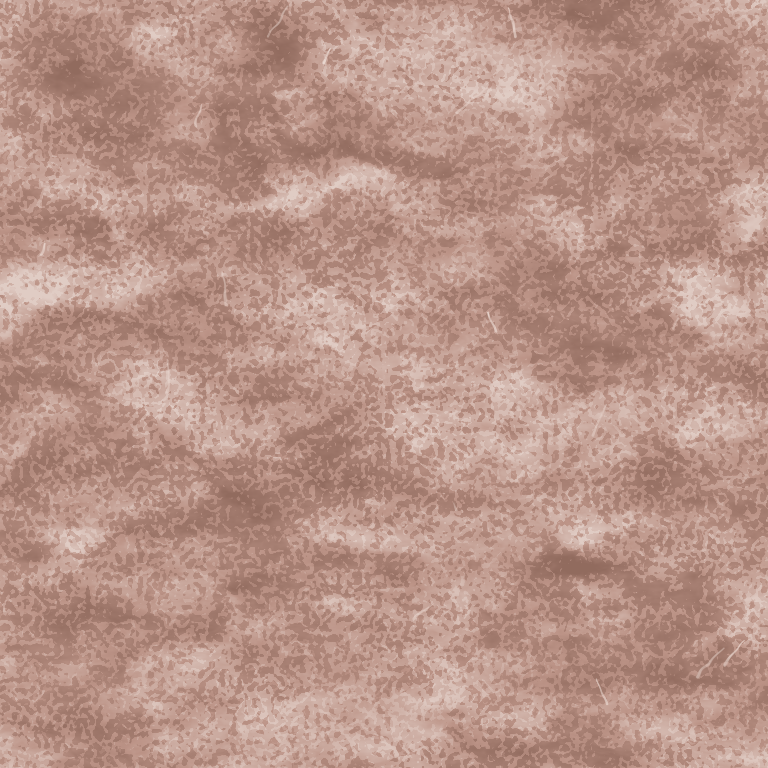
A WebGL 1 fragment shader for this texture:

```glsl
precision highp float;
// Dusty rose mottled stone: drifting horizontal clouds, crisp wormy grain and a few pale scratches.
uniform vec2 u_resolution;

const vec3 UMBER = vec3(0.57, 0.42, 0.37);
const vec3 ROSE = vec3(0.738, 0.579, 0.529);
const vec3 BLUSH = vec3(0.88, 0.80, 0.77);
const vec3 CHALK = vec3(0.92, 0.85, 0.82);
const int SCRATCHES = 16;

float hash(vec2 p) {
  vec3 q = fract(vec3(p.xyx) * 0.1031);
  q += dot(q, q.yzx + 33.33);
  return fract((q.x + q.y) * q.z);
}

// Smooth value noise, 0 to 1
float valueNoise(vec2 p) {
  vec2 cell = floor(p), f = fract(p);
  f = f * f * (3.0 - 2.0 * f);
  float low = mix(hash(cell), hash(cell + vec2(1.0, 0.0)), f.x);
  float high = mix(hash(cell + vec2(0.0, 1.0)), hash(cell + 1.0), f.x);
  return mix(low, high, f.y);
}

float slope(vec2 corner, vec2 offset) {
  float angle = 6.2832 * hash(corner);
  return dot(vec2(cos(angle), sin(angle)), offset);
}

// Gradient noise, centred on 0
float gradientNoise(vec2 p) {
  vec2 cell = floor(p), f = fract(p);
  vec2 s = f * f * f * (f * (f * 6.0 - 15.0) + 10.0);
  vec2 right = vec2(1.0, 0.0), up = vec2(0.0, 1.0);
  float low = mix(slope(cell, f), slope(cell + right, f - right), s.x);
  float high = mix(slope(cell + up, f - up), slope(cell + 1.0, f - 1.0), s.x);
  return mix(low, high, s.y);
}

// Layered noise, 0 to 1
float fbm(vec2 p) {
  float sum = 0.0, weight = 0.5, total = 0.0;
  for (int i = 0; i < 5; i++) {
    sum += weight * valueNoise(p);
    total += weight;
    p = mat2(1.96, 0.28, -0.28, 1.96) * p + 17.3;
    weight *= 0.56;
  }
  return sum / total;
}

// Clouds stretched sideways and bent by a second noise
float clouds(vec2 p) {
  vec2 q = p * vec2(9.0, 16.0);
  vec2 bend = vec2(fbm(q + 41.0), fbm(q + 73.0)) - 0.5;
  return fbm(q + bend * 1.7 + 5.0);
}

// Rough worm field: small along veins, broken into ragged blobs by finer noise
float worms(vec2 p, float scale, float seed) {
  vec2 q = p * scale + seed;
  float vein = abs(gradientNoise(q));
  float clump = 0.3 * gradientNoise(q * 0.47 + 11.0);
  return vein - clump - 0.42 * gradientNoise(q * 1.7 + 31.0) - 0.26 * gradientNoise(q * 3.1 + 57.0);
}

// Thin tapered stroke from a to b
float stroke(vec2 p, vec2 a, vec2 b, float width, float edge) {
  vec2 along = b - a;
  float t = clamp(dot(p - a, along) / dot(along, along), 0.0, 1.0);
  float halfWidth = width * (1.0 - 0.5 * t);
  return 1.0 - smoothstep(halfWidth - edge, halfWidth + edge, length(p - a - along * t));
}

float scratches(vec2 p, float edge) {
  float cover = 0.0;
  vec2 wobble = 0.005 * vec2(valueNoise(p * 70.0), valueNoise(p * 70.0 + 19.0));
  for (int i = 0; i < SCRATCHES; i++) {
    float id = float(i) + 1.0;
    vec2 start = vec2(hash(vec2(id, 3.0)), hash(vec2(id, 8.0)));
    float angle = 1.5 + 1.8 * (hash(vec2(id, 13.0)) - 0.5);
    float reach = mix(0.01, 0.05, hash(vec2(id, 21.0)));
    vec2 end = start + reach * vec2(cos(angle), sin(angle));
    float strength = mix(0.5, 1.0, hash(vec2(id, 34.0)));
    cover = max(cover, strength * stroke(p + wobble, start, end, 0.0018, edge));
  }
  return cover * mix(0.55, 1.0, valueNoise(p * 110.0));
}

vec3 stoneColour(float tone) {
  vec3 shade = mix(UMBER, ROSE, clamp(tone * 2.0, 0.0, 1.0));
  return mix(shade, BLUSH, clamp(tone * 2.0 - 1.0, 0.0, 1.0));
}

void main() {
  float pixel = 1.0 / min(u_resolution.x, u_resolution.y);
  vec2 p = gl_FragCoord.xy * pixel;

  // Soft shading
  float cloud = clouds(p) - 0.5;
  float wisp = fbm(p * vec2(12.0, 34.0) + 88.0) - 0.5;
  float region = valueNoise(p * vec2(4.0, 6.0) + 12.0) - 0.5;

  // Crisp grain: worms widen where the clouds are bright
  float edge = max(32.0 * pixel, 0.015);
  float bias = 0.7 * cloud + 0.1 * region;
  float grain = smoothstep(-edge, edge, 0.2 + bias - worms(p, 74.0, 3.0));
  float fleck = smoothstep(-edge, edge, bias - 0.03 - worms(p, 78.0, 61.0));
  float clarity = mix(0.75, 1.15, valueNoise(p * vec2(9.0, 18.0) + 25.0));

  float tone = 0.305 + 0.75 * cloud + 0.42 * wisp + 0.08 * region;
  tone += clarity * (0.29 * grain + 0.15 * fleck);
  tone += 0.03 * (valueNoise(p * 240.0) - 0.5);

  vec3 colour = mix(stoneColour(tone), CHALK, scratches(p, 0.7 * pixel));
  gl_FragColor = vec4(colour, 1.0);
}
```
